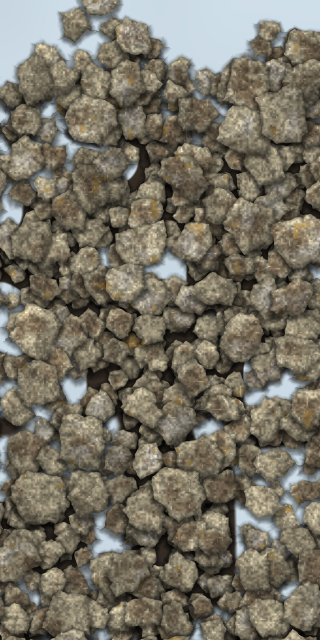
Reproduce this texture procedurally as a WebGL 1 fragment shader.

```glsl
precision highp float;
uniform vec2 u_resolution;

float hash(vec2 p) {
  vec3 h = fract(p.xyx * 0.1031);
  h += dot(h, h.yzx + 33.33);
  return fract((h.x + h.y) * h.z);
}

float noise(vec2 p) {
  vec2 i = floor(p), f = fract(p);
  f = f * f * (3.0 - 2.0 * f);
  return mix(mix(hash(i), hash(i + vec2(1, 0)), f.x),
             mix(hash(i + vec2(0, 1)), hash(i + vec2(1, 1)), f.x), f.y);
}

// Distance below the ragged upper border of the pile
float pileDepth(vec2 p) {
  return 2.0 - p.y - 0.07 - 0.11 * cos(10.0 * p.x) - 0.12 * smoothstep(0.9, 1.0, p.x);
}

// Patches where the small rubble is missing
float openness(vec2 p) {
  return smoothstep(0.5, 0.7, noise(p * 6.0 + 3.0)) * mix(0.45, 1.0, p.y * 0.5);
}

// Irregular polygon: x is the distance, yz the normal of the nearest side
vec3 chunk(vec2 q, vec2 id, float radius) {
  float turn = 6.2832 * hash(id + 2.7);
  vec2 axis = vec2(cos(turn), sin(turn));
  vec3 nearest = vec3(-10.0, 0.0, 0.0);
  for (int k = 0; k < 7; k++) {
    float s = float(k);
    float a = (s + 0.7 * hash(id + s * 3.7 + 11.0)) * 6.2832 / 7.0;
    vec2 n = vec2(cos(a), sin(a));
    float reach = 0.75 + 0.3 * hash(id + s * 5.3 + 40.0) + 0.3 * abs(dot(n, axis));
    float d = dot(q, n) - radius * reach;
    if (d > nearest.x) nearest = vec3(d, n);
  }
  return nearest;
}

// Brown faces under a grainy beige crust
vec3 stoneColor(vec2 p, vec2 id, float rim, float grain) {
  vec2 shift = id * 3.17;
  float patches = 0.6 * noise(p * 15.0 + shift) + 0.4 * noise(p * 42.0 + shift);
  float crust = smoothstep(0.3, 0.65, patches + 0.25 * rim + 0.25 * (hash(id + 6.1) - 0.5));
  vec3 stone = mix(vec3(0.42, 0.365, 0.29), vec3(0.58, 0.545, 0.455), crust);
  float sheen = step(0.72, hash(id + 8.3)) * smoothstep(0.4, 0.75, noise(p * 22.0 - shift));
  stone = mix(stone, vec3(0.62, 0.61, 0.59), 0.6 * sheen * (1.0 - rim));
  stone *= 0.6 + 0.8 * grain;
  float ochre = smoothstep(0.87, 0.95, noise(p * 27.0 + 50.0));
  return mix(stone, vec3(0.6, 0.46, 0.2), 0.5 * ochre);
}

void main() {
  vec2 p = gl_FragCoord.xy / u_resolution.x;
  float pixel = 0.8 / u_resolution.x;

  // Rough outlines and fine grain shared by all chunks
  vec2 wobble = vec2(noise(p * 38.0), noise(p * 38.0 + 70.0)) - 0.5;
  wobble += 0.5 * vec2(noise(p * 95.0 + 20.0), noise(p * 95.0 + 90.0)) - 0.25;
  vec2 rough = p + 0.011 * wobble;
  float grain = 0.45 * noise(p * 75.0) + 0.55 * noise(p * 150.0 + 31.0);
  float speck = smoothstep(0.78, 0.95, noise(p * 125.0 + 63.0));

  // Pale table, dark in the depth of the pile
  vec3 pale = vec3(0.79, 0.85, 0.89) * (0.98 + 0.05 * noise(p * 4.0));
  float bare = max(smoothstep(0.25, 0.45, openness(p)), 1.0 - smoothstep(0.2, 0.4, pileDepth(p)));
  vec3 color = mix(vec3(0.2, 0.17, 0.14), pale, bare);

  // Chunks from small and low to large and high
  for (int layer = 0; layer < 5; layer++) {
    float level = float(layer);
    float cells = 13.5 - 1.9 * level;
    vec2 home = floor(p * cells);
    for (int j = 1; j >= -1; j--) {
      for (int i = -1; i <= 1; i++) {
        vec2 cell = home + vec2(float(i), float(j));
        vec2 id = cell + 60.0 + level * 37.0;
        vec2 jitter = vec2(hash(id + 0.3), hash(id + 0.6)) - 0.5;
        vec2 center = (cell + 0.5 + 0.5 * jitter) / cells;
        float chance = 0.95 - 0.12 * level;
        if (layer < 2) chance -= 0.9 * openness(center);
        if (hash(id + 9.4) > chance || pileDepth(center) < 0.07 - 0.01 * level) continue;

        float radius = mix(0.3, 0.45, hash(id + 1.9)) / cells;
        vec2 q = rough - center;
        vec3 side = chunk(q, id, radius);
        float d = side.x;

        // Soft contact shadow, stronger underneath
        color *= 1.0 - 0.5 * (1.0 - smoothstep(-0.004, 0.02, d + 0.007 * side.z));

        if (d < pixel) {
          float rim = smoothstep(-0.6 * radius, 0.0, d);
          vec3 stone = stoneColor(p, id, rim, grain);
          stone += 0.13 * speck;

          // Beveled sides, a crease over the top and a dark edge
          float turn = 6.2832 * hash(id + 4.2);
          float crease = dot(q, vec2(cos(turn), sin(turn))) + radius * (hash(id + 7.7) - 0.5);
          float light = 0.88 + 0.24 * hash(id + 5.5);
          light *= mix(0.91, 1.07, smoothstep(-0.008, 0.008, crease));
          light *= 1.0 + rim * (0.2 * side.z - 0.08 * side.y - 0.06);
          light *= 1.0 - 0.2 * smoothstep(-0.012, 0.0, d);
          color = mix(color, stone * light, 1.0 - smoothstep(-pixel, pixel, d));
        }
      }
    }
  }
  gl_FragColor = vec4(color, 1.0);
}
```
